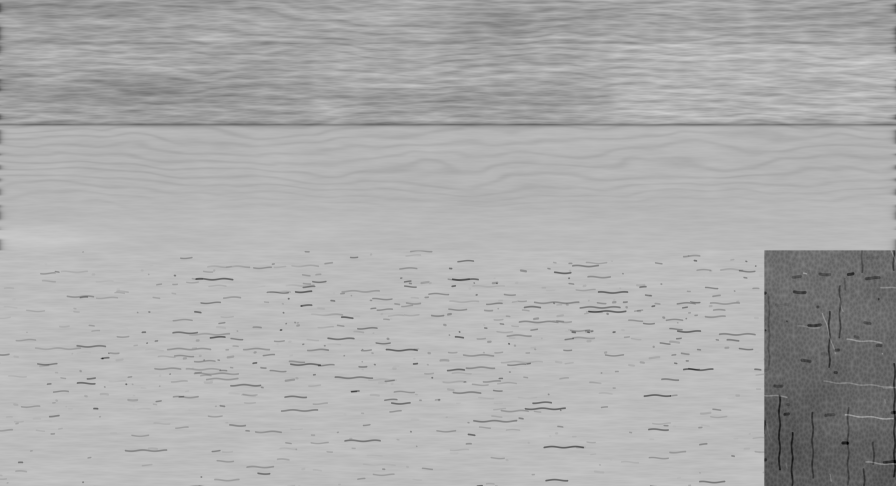
Write a WebGL 1 fragment shader that draws this texture map.

```glsl
precision highp float;
// Grey texture map: weathered boards above, pitted pale wood below, scratched metal at right.
uniform vec2 u_resolution;

vec2 hash2(vec2 p) {
  p = vec2(dot(p, vec2(127.1, 311.7)), dot(p, vec2(269.5, 183.3)));
  return fract(sin(p) * 43758.55);
}

// Cellular noise: distance to the nearest scattered point
float cellular(vec2 p) {
  vec2 base = floor(p);
  float nearest = 2.0;
  for (int j = -1; j <= 1; j++)
    for (int i = -1; i <= 1; i++) {
      vec2 id = base + vec2(float(i), float(j));
      nearest = min(nearest, length(id + hash2(id) - p));
    }
  return nearest;
}

// Layered sines, roughly -1 to 1
float waves(vec2 p) {
  float sum = 0.0, amp = 0.5;
  for (int i = 0; i < 5; i++) {
    sum += amp * sin(p.x + 1.7 * sin(p.y)) * cos(p.y + 0.8 * sin(p.x));
    p = mat2(0.8, -0.6, 0.6, 0.8) * p * 1.8 + 2.3;
    amp *= 0.6;
  }
  return sum;
}

// Soft elliptical spot
float blob(vec2 p, vec2 center, vec2 size) {
  vec2 d = (p - center) / size;
  return exp(-dot(d, d));
}

// Fine fibres drawn out along x, centred near zero
float fibres(vec2 p) {
  return cellular(p * vec2(9.0, 85.0)) + 0.8 * cellular(p * vec2(26.0, 210.0) + 7.0) - 0.85;
}

// Wavy growth rings, 0 to 1
float rings(vec2 p, float frequency) {
  float warp = 0.035 * waves(p * vec2(3.0, 9.0)) + 0.015 * cellular(p * vec2(5.0, 14.0));
  float line = 0.5 + 0.5 * sin(frequency * (p.y + warp));
  return line * line * line;
}

// Scattered strokes along x, one per cell, with random length and strength
float strokes(vec2 p, vec2 cells, float density, float width, float seed, float pixel) {
  vec2 grid = p * cells, base = floor(grid);
  float ink = 0.0;
  for (int j = -1; j <= 1; j++)
    for (int i = -1; i <= 1; i++) {
      vec2 id = base + vec2(float(i), float(j));
      vec2 spot = hash2(id + seed), kind = hash2(id + seed + 17.3);
      vec2 d = (grid - id - spot) / cells;
      d.y += 0.0012 * sin(d.x * 130.0 + 20.0 * spot.x);
      d.x = max(abs(d.x) - 0.6 * kind.x * kind.x / cells.x, 0.0);
      float body = 1.0 - smoothstep(width - 0.5 * pixel, width + pixel, length(d));
      ink = max(ink, body * (0.35 + 0.65 * spot.y) * clamp((density - kind.y) * 8.0, 0.0, 1.0));
    }
  return ink;
}

// Two dark boards over a lighter one
float boards(vec2 uv, vec2 p, float upperSeam, float midSeam) {
  float weathered = smoothstep(midSeam - 0.002, midSeam + 0.002, uv.y);
  float topBoard = smoothstep(upperSeam - 0.004, upperSeam + 0.004, uv.y);
  float columns = 0.025 * smoothstep(0.34, 0.36, uv.x) + 0.03 * smoothstep(0.67, 0.69, uv.x);
  float dark = mix(0.655 + columns, 0.65, topBoard);
  dark -= 0.09 * blob(uv, vec2(0.19, 0.82), vec2(0.2, 0.035));
  dark -= 0.07 * blob(uv, vec2(0.53, 0.80), vec2(0.16, 0.03));
  dark -= 0.07 * blob(uv, vec2(0.56, 0.965), vec2(0.08, 0.04));
  dark -= 0.05 * blob(uv, vec2(0.06, 0.99), vec2(0.2, 0.03));
  float pale = 0.70 + 0.025 * smoothstep(0.62, 0.52, uv.y);
  float tone = mix(pale, dark, weathered);
  tone += waves(p * vec2(4.0, 22.0)) * mix(0.018, 0.05, weathered);
  tone += fibres(p) * mix(0.025, 0.11, weathered);
  float ringFade = mix(smoothstep(0.53, 0.65, uv.y) * 0.04, 0.05, weathered);
  tone -= (rings(p, 330.0) - 0.3) * ringFade;
  // Seams and worn ends
  tone -= 0.07 * exp(-abs(uv.y - upperSeam) / 0.003);
  tone -= 0.25 * exp(-abs(uv.y - midSeam) / 0.0025);
  tone -= 0.05 * weathered * exp(-(uv.y - midSeam) / 0.015);
  float ends = exp(-min(uv.x, 1.0 - uv.x) / 0.003);
  tone -= 0.22 * ends * smoothstep(0.3, 0.6, cellular(vec2(3.0, uv.y * 45.0)));
  return tone + 0.05 * blob(uv, vec2(0.03, 0.51), vec2(0.1, 0.025));
}

// Pale wood with short dark cracks
float pittedWood(vec2 uv, vec2 p, float pixel) {
  float density = 0.16 + 0.34 * blob(uv, vec2(0.5, 0.33), vec2(0.22, 0.13));
  density += 0.2 * blob(uv, vec2(0.76, 0.37), vec2(0.15, 0.1));
  density += 0.2 * blob(uv, vec2(0.15, 0.23), vec2(0.22, 0.06));
  float tone = 0.738 + 0.035 * fibres(p) + 0.012 * waves(p * vec2(5.0, 30.0));
  tone -= 0.36 * strokes(p, vec2(13.0, 75.0), density, 0.0012, 3.0, pixel);
  tone -= 0.28 * strokes(p, vec2(28.0, 95.0), density * 0.7, 0.001, 41.0, pixel);
  return tone - 0.3 * strokes(p, vec2(60.0, 45.0), density * 0.25, 0.0018, 77.0, pixel);
}

// Dark metal crossed by scratches
float metal(vec2 uv, vec2 p, float pixel) {
  float tone = 0.37 + 0.13 * uv.y + 0.04 * waves(p * 16.0);
  tone += 0.10 * (cellular(p * vec2(150.0, 110.0)) - 0.45);
  tone -= 0.05 * blob(uv, vec2(0.86, 0.04), vec2(0.06, 0.15));
  tone -= 0.22 * strokes(p.yx, vec2(4.0, 38.0), 0.7, 0.0013, 9.0, pixel);
  tone -= 0.28 * strokes(p, vec2(45.0, 32.0), 0.16, 0.0026, 23.0, pixel);
  tone += 0.24 * strokes(p + vec2(0.0, 0.08 * p.x), vec2(7.0, 24.0), 0.4, 0.001, 51.0, pixel);
  return tone + 0.18 * strokes(p.yx + vec2(0.0, 0.3 * p.y), vec2(10.0, 22.0), 0.3, 0.0008, 63.0, pixel);
}

void main() {
  vec2 uv = gl_FragCoord.xy / u_resolution;
  vec2 p = gl_FragCoord.xy / u_resolution.y;
  float pixel = 1.0 / u_resolution.y;
  float split = 0.485, metalEdge = 0.853;
  float upper = smoothstep(-pixel, pixel, uv.y - split);
  float right = smoothstep(-0.5 * pixel, 0.5 * pixel, uv.x - metalEdge);
  float lower = mix(pittedWood(uv, p, pixel), metal(uv, p, pixel), right);
  float tone = mix(lower, boards(uv, p, 0.911, 0.743), upper);
  gl_FragColor = vec4(vec3(clamp(tone, 0.0, 1.0)), 1.0);
}
```
